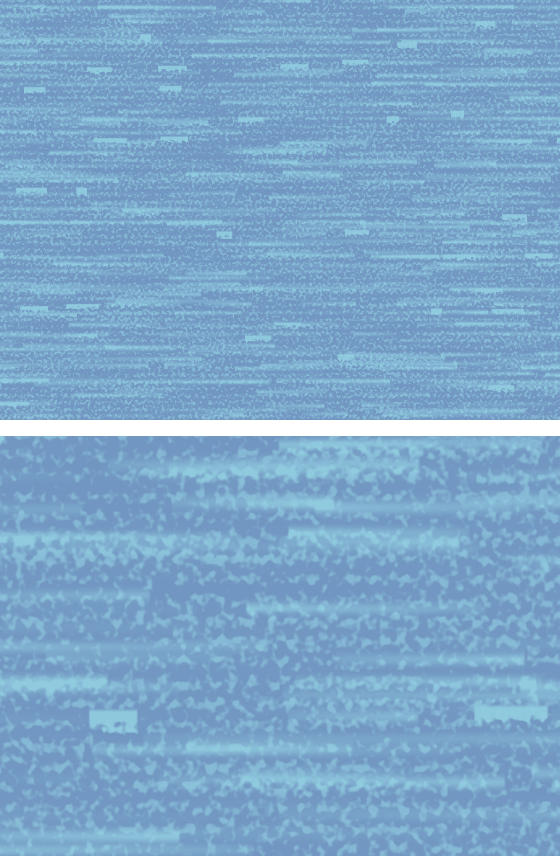
Top, the full canvas; bottom, a detail of the centre.
Give the GLSL for this texture, as a Shadertoy shader.

```glsl
float hash(vec2 p) {
    vec3 q = fract(p.xyx * vec3(0.1031, 0.1030, 0.0973));
    q += dot(q, q.yzx + 33.33);
    return fract((q.x + q.y) * q.z);
}

float gradientDot(vec2 cell, vec2 offset) {
    float angle = 6.2832 * hash(cell);
    return dot(vec2(cos(angle), sin(angle)), offset);
}

float gradientNoise(vec2 p) {
    vec2 i = floor(p), f = fract(p);
    vec2 u = f * f * (3.0 - 2.0 * f);
    vec2 e = vec2(1.0, 0.0);
    return mix(mix(gradientDot(i, f), gradientDot(i + e, f - e), u.x),
               mix(gradientDot(i + e.yx, f - e.yx), gradientDot(i + 1.0, f - 1.0), u.x), u.y);
}

// Thin horizontal threads with abrupt ends, one per cell of a shifted row
float threads(vec2 p, vec2 size, float seed) {
    float row = floor(p.y / size.y);
    float x = p.x / size.x + 9.0 * hash(vec2(row, seed));
    vec2 id = vec2(floor(x), row) + seed * 17.0;
    vec2 f = vec2(fract(x), fract(p.y / size.y));
    float len = mix(0.4, 1.0, hash(id + 3.7));
    float edge = 0.003 / size.x;
    float span = smoothstep(0.0, edge, f.x) * smoothstep(len, len - edge, f.x);
    float d = (f.y - mix(0.38, 0.62, hash(id + 8.1))) * size.y / 0.0046;
    float along = f.x / len;
    float fade = mix(0.35, 1.0, hash(id + 5.3) < 0.5 ? along : 1.0 - along);
    return span * exp(-d * d) * fade * smoothstep(0.25, 0.9, hash(id));
}

// Sparse bright slubs: short rectangles with a frayed lower side
float slubs(vec2 p, float grain) {
    vec2 size = vec2(0.16, 0.058);
    float row = floor(p.y / size.y);
    p.x += hash(vec2(row, 41.0));
    vec2 id = vec2(floor(p.x / size.x), row);
    vec2 jitter = vec2(hash(id + 11.3), hash(id + 23.9)) - 0.5;
    vec2 q = p - (id + 0.5) * size - jitter * vec2(0.06, 0.03);
    vec2 halfSize = mix(vec2(0.012, 0.008), vec2(0.042, 0.005), hash(id + 31.7));
    float across = smoothstep(halfSize.x + 0.001, halfSize.x - 0.001, abs(q.x));
    float upper = smoothstep(halfSize.y + 0.002, halfSize.y - 0.002, q.y);
    float lower = smoothstep(-halfSize.y - 0.003, -halfSize.y + 0.003, q.y + 0.009 * grain);
    return across * upper * lower * step(0.83, hash(id + 57.1));
}

void mainImage(out vec4 fragColor, in vec2 fragCoord) {
    vec2 p = fragCoord / iResolution.y;

    // Fine irregular fibre and patches where the weave opens up
    float grain = gradientNoise(p * vec2(125.0, 140.0)) + 0.6 * gradientNoise(p * vec2(260.0, 250.0) + 71.0);
    float patches = gradientNoise(p * vec2(5.0, 34.0)) + 0.2 * gradientNoise(p * vec2(4.0, 6.0) + 40.0);

    // Stitch rows bent into small zigzags
    float row = floor(p.y / 0.0165);
    float zigzag = abs(fract(p.x * 84.0 + hash(vec2(row, 7.0))) - 0.5) - 0.25;
    float stitch = cos(6.2832 * (p.y / 0.0165 - 0.5 + 0.7 * zigzag));
    float weave = smoothstep(-0.12, 0.55, grain + 0.2 * stitch + 0.38 * patches);

    // Threads, frayed where the weave is open
    float fray = smoothstep(-0.2, 0.25, patches);
    vec2 q = p + vec2(0.0, 0.006 * grain * fray);
    float thread = threads(q, vec2(0.34, 0.027), 1.0)
                 + threads(q, vec2(0.52, 0.037), 2.0)
                 + threads(q, vec2(0.23, 0.024), 3.0);

    float light = 0.08 + 0.06 * patches + 0.56 * weave * (1.0 - 0.4 * min(thread, 1.0)) + 0.68 * thread;
    light = mix(min(light, 0.95), 1.0, 0.9 * slubs(p, grain));

    vec3 denim = vec3(0.435, 0.575, 0.75);
    vec3 aqua = vec3(0.57, 0.805, 0.88);
    fragColor = vec4(mix(denim, aqua, clamp(light, 0.0, 1.0)), 1.0);
}
```
